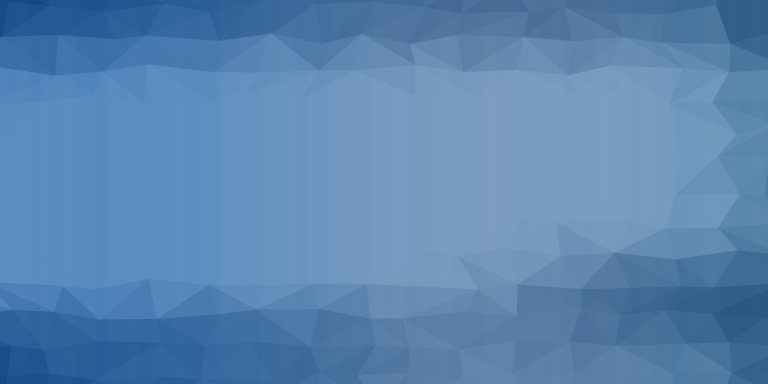
A Shadertoy shader for this background:

```glsl
// Low-poly blue backdrop: a calm horizontal gradient framed by darker facets.
// A jittered grid is split into triangles; each one takes a flat shade from a
// smooth darkness field, which fades to nothing in the middle.

float hash(vec2 p) {
    vec3 q = fract(vec3(p.xyx) * vec3(0.1031, 0.103, 0.0973));
    q += dot(q, q.yzx + 33.33);
    return fract((q.x + q.y) * q.z);
}

// Grid corner, moved at random but little enough to keep the cells convex
vec2 corner(vec2 id) {
    vec2 jitter = vec2(hash(id + 17.0), hash(id + 71.0)) - 0.5;
    return (id + jitter * vec2(0.55, 0.42)) * vec2(0.135, 0.08) + vec2(0.0, 0.02);
}

// Calm gradient with faint vertical bands
vec3 calmColor(float x) {
    vec3 blue = mix(vec3(0.35, 0.55, 0.755), vec3(0.475, 0.61, 0.75),
                    smoothstep(0.12, 0.62, x));
    blue.r -= 0.03 * smoothstep(0.72, 1.0, x);
    float bands = sin(x * 90.0) + sin(x * 217.0 + 1.3) + sin(x * 41.0);
    return blue + vec3(0.004, 0.002, 0.001) * bands;
}

// Darkness of the frame, p running from 0 to 1 on both axes
float darkness(vec2 p) {
    float top = 0.7 * smoothstep(0.74, 1.0, p.y)
              + 0.35 * exp(-8.0 * p.x) * smoothstep(0.6, 1.0, p.y);
    float bottom = 0.6 * (1.0 - smoothstep(0.1, 0.31, p.y))
                 * (1.0 - 0.35 * smoothstep(0.4, 0.6, p.x))
                 + 0.35 * exp(-6.0 * p.x) * (1.0 - smoothstep(0.0, 0.25, p.y));
    float right = 0.5 * smoothstep(0.86, 1.05, p.x);
    vec2 d = (p - vec2(0.88, 0.24)) / vec2(0.2, 0.12);
    float shadow = 0.7 * exp(-dot(d, d));
    return clamp(top + bottom + right + shadow - 0.03, 0.0, 1.05);
}

// Signed distance to the line a-b, positive on its left
float edgeSide(vec2 p, vec2 a, vec2 b) {
    vec2 e = normalize(b - a);
    return e.x * (p.y - a.y) - e.y * (p.x - a.x);
}

// Adds one counterclockwise triangle: x is weighted shade, y is coverage
vec2 facet(vec2 p, vec2 a, vec2 b, vec2 c, float seed, float aspect) {
    float inside = min(edgeSide(p, a, b), min(edgeSide(p, b, c), edgeSide(p, c, a)));
    float pixel = 1.0 / iResolution.y;
    float cover = smoothstep(-0.7 * pixel, 0.7 * pixel, inside);
    float shade = darkness((a + b + c) / 3.0 / vec2(aspect, 1.0));
    shade += (seed - 0.5) * 0.14 * smoothstep(0.0, 0.12, shade);
    return vec2(shade, 1.0) * cover;
}

void mainImage(out vec4 fragColor, in vec2 fragCoord) {
    vec2 uv = fragCoord / iResolution.xy;
    float aspect = 2.0;
    vec2 p = uv * vec2(aspect, 1.0);
    vec2 cell = floor((p - vec2(0.0, 0.02)) / vec2(0.135, 0.08));

    // Gather the triangles of the nearby cells
    vec2 sum = vec2(0.0);
    for (int j = -1; j <= 1; j++) {
        for (int i = -1; i <= 1; i++) {
            vec2 id = cell + vec2(i, j);
            vec2 a = corner(id);
            vec2 b = corner(id + vec2(1.0, 0.0));
            vec2 c = corner(id + vec2(1.0, 1.0));
            vec2 d = corner(id + vec2(0.0, 1.0));
            float s1 = hash(id + 5.0);
            float s2 = hash(id + 43.0);
            if (hash(id + 29.0) < 0.5) {
                sum += facet(p, a, b, c, s1, aspect) + facet(p, a, c, d, s2, aspect);
            } else {
                sum += facet(p, a, b, d, s1, aspect) + facet(p, b, c, d, s2, aspect);
            }
        }
    }
    float shade = sum.x / max(sum.y, 0.001);

    vec3 color = calmColor(uv.x) - vec3(0.28, 0.26, 0.225) * shade;
    fragColor = vec4(clamp(color, 0.0, 1.0), 1.0);
}
```
